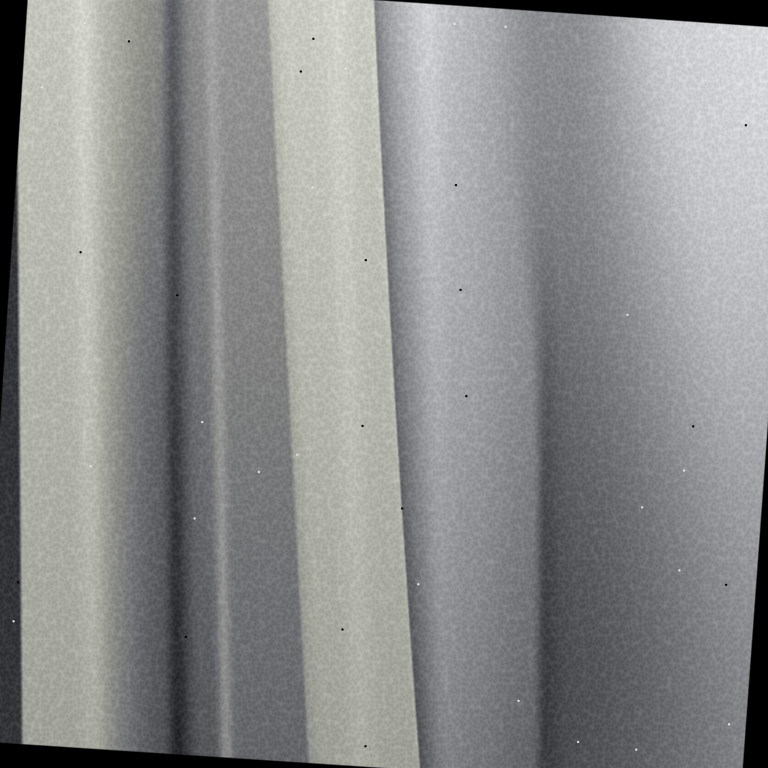
Write a Shadertoy shader that draws this texture.

```glsl
// Hanging grey cloth in soft vertical folds, tilted on a black ground, with grain and specks.

vec2 hash2(vec2 p) {
    vec3 q = fract(p.xyx * vec3(0.1031, 0.103, 0.0973));
    q += dot(q, q.yzx + 33.33);
    return fract((q.xx + q.yz) * q.zy);
}

// Distance to the nearest scattered cell point
float cellular(vec2 p) {
    vec2 cell = floor(p), f = fract(p);
    float nearest = 1.5;
    for (int j = -1; j <= 1; j++)
        for (int i = -1; i <= 1; i++) {
            vec2 o = vec2(i, j);
            nearest = min(nearest, length(o + hash2(cell + o) - f));
        }
    return nearest;
}

float ridge(float x, float centre, float width) {
    float d = (x - centre) / width;
    return exp(-d * d);
}

float edge(float at, float x, float soft) {
    return smoothstep(at - soft, at + soft, x);
}

// Lit left fold, dimming into its seam
float leftFold(float x, float t, float seam) {
    float light = mix(0.77, 0.62, t);
    light -= mix(0.22, 0.30, smoothstep(0.0, 0.6, t)) * smoothstep(0.10, seam - 0.01, x);
    light += 0.06 * ridge(x, 0.108 + 0.018 * t, 0.016);
    return light - 0.15 * ridge(x, seam, 0.010);
}

// Shaded fold with a thin bright crease
float innerFold(float x, float t, float seam) {
    float crease = 0.274 + 0.021 * t;
    float light = mix(0.60, 0.40, t);
    light -= mix(0.03, 0.06, t) * (1.0 - edge(crease, x, 0.02));
    light += mix(0.06, 0.17, t) * ridge(x, crease, 0.009);
    return light - 0.20 * ridge(x, seam, 0.018);
}

// Broad right side: a lit fold, a valley, then a slow rise into light
float rightFolds(float x, float t, float rim) {
    float valley = 0.665 + 0.037 * smoothstep(0.0, 0.5, t);
    float lit = mix(0.79, 0.50, t);
    lit -= mix(0.30, 0.20, t) * exp(-max(x - rim, 0.0) / 0.026);
    lit += 0.06 * ridge(x, 0.553 + 0.026 * t, 0.020);
    lit -= 0.11 * smoothstep(valley - 0.11, valley, x);
    float shade = mix(0.56, 0.31, smoothstep(0.0, 0.95, t));
    shade += mix(0.25, 0.24, t) * smoothstep(mix(0.74, 0.71, t), mix(0.87, 1.06, t), x);
    shade += 0.05 * (1.0 - t) * smoothstep(0.85, 1.0, x);
    shade -= 0.08 * smoothstep(0.15, 0.5, t) * ridge(x, valley, 0.025);
    return mix(lit, shade, edge(valley, x, mix(0.035, 0.010, smoothstep(0.1, 0.6, t))));
}

void mainImage(out vec4 fragColor, in vec2 fragCoord) {
    vec2 uv = fragCoord / iResolution.xy;
    float x = uv.x, t = 1.0 - uv.y;
    float aa = 1.0 / iResolution.y;

    // Fold borders drift sideways from top to bottom
    float seam = 0.222 + 0.008 * t;
    float bandLeft = 0.349 + 0.053 * t;
    float bandRight = 0.487 + 0.045 * t + 0.015 * t * t;

    // Front band, lighter along its middle and its rims
    float band = mix(0.79, 0.62, t) + 0.04 * ridge(x, 0.437 + 0.036 * t, 0.018);
    band += 0.03 * ridge(x, bandRight, 0.005) - 0.06 * ridge(x, bandLeft, 0.012);

    float inBand = edge(bandLeft, x, 0.003);
    float inRight = edge(bandRight, x, 0.002);
    float inInner = edge(seam, x, 0.004);
    float light = mix(leftFold(x, t, seam), innerFold(x, t, seam), inInner);
    light = mix(light, band, inBand);
    light = mix(light, rightFolds(x, t, bandRight), inRight);

    // Dark sliver of cloth behind the left edge
    light = mix(0.21, light, edge(0.021 + 0.008 * t, x, 0.003));

    // Faintly warm front folds, cool shadows
    vec3 warm = vec3(0.003, 0.007, -0.030);
    vec3 cool = vec3(-0.007, -0.001, 0.014);
    float coolness = max(inRight, inInner * (1.0 - inBand) * 0.6);
    coolness = max(coolness, smoothstep(0.66, 0.40, light));
    vec3 colour = light + mix(warm, cool, coolness);

    // Woven grain in two sizes
    float grain = cellular(uv * vec2(210.0, 190.0)) + 0.5 * cellular(uv * vec2(100.0, 85.0) + 9.0);
    colour += 0.085 * (grain - 0.69);

    // Sparse black and white specks
    vec2 grid = uv * 14.0;
    vec2 seed = hash2(floor(grid) + 41.0);
    vec2 spot = 0.2 + 0.6 * hash2(floor(grid) + 7.0);
    float gap = length(fract(grid) - spot) / 14.0;
    float speck = step(seed.x, 0.18) * (1.0 - smoothstep(0.0006, 0.0010 + aa, gap));
    colour = mix(colour, vec3(step(0.5, seed.y) * 0.9), speck);

    // Tilted outline of the cloth
    float inside = min(x - 0.036 + 0.065 * t, 1.0 + (0.55 - t) * 0.073 - x);
    inside = min(inside, t - (x - 0.488) * 0.0686);
    inside = min(inside, 0.967 + 0.066 * x - t);
    colour *= smoothstep(-aa, aa, inside);

    fragColor = vec4(clamp(colour, 0.0, 1.0), 1.0);
}
```
